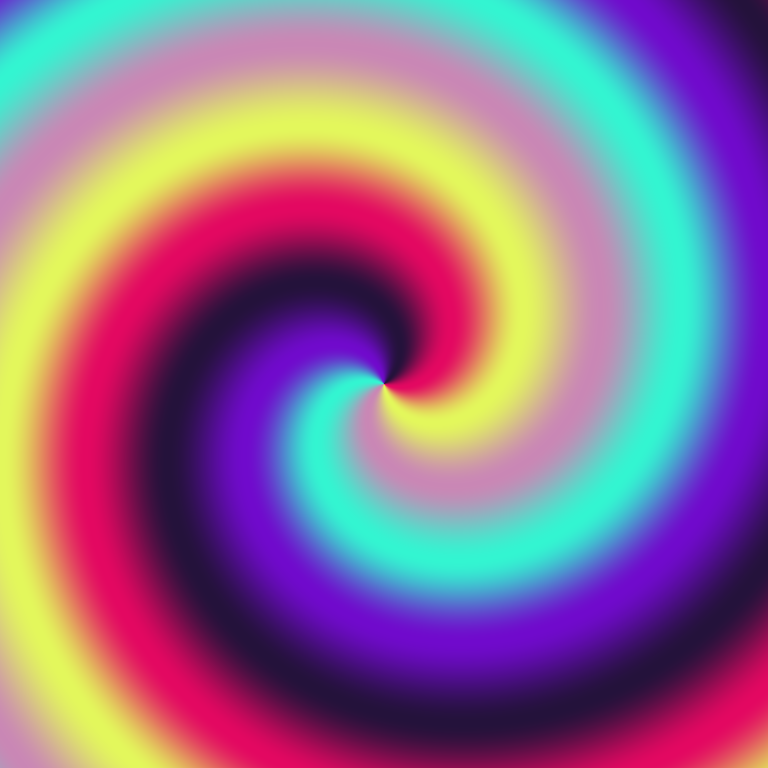
Write a Shadertoy shader that draws this background.

```glsl
// Six soft colour bands wound into a one-armed spiral around the centre.
// Angle and radius add up to a phase in turns, which indexes a cyclic
// palette whose neighbouring colours are blended with an eased mix.

const float TAU = 6.2831853;

const vec3 PALETTE[6] = vec3[6](
    vec3(0.14, 0.07, 0.23),  // night
    vec3(0.89, 0.03, 0.38),  // crimson
    vec3(0.89, 0.97, 0.36),  // lemon
    vec3(0.79, 0.53, 0.71),  // mauve
    vec3(0.20, 0.96, 0.82),  // turquoise
    vec3(0.44, 0.04, 0.80)   // violet
);

// Cyclic palette: one turn passes through all six colours.
vec3 bandColor(float turns) {
    float band = fract(turns) * 6.0;
    int index = int(band) % 6;
    return mix(PALETTE[index], PALETTE[(index + 1) % 6],
               smoothstep(0.0, 1.0, fract(band)));
}

// Phase grows outward and falls counter-clockwise, so bands wind as a spiral.
vec3 spiral(vec2 p) {
    return bandColor(0.105 + 1.5 * length(p) - atan(p.y, p.x) / TAU);
}

void mainImage(out vec4 fragColor, in vec2 fragCoord) {
    float size = min(iResolution.x, iResolution.y);
    vec2 fromCentre = fragCoord - 0.5 * iResolution.xy;

    // Four samples smooth the point where all bands meet.
    vec3 color = vec3(0.0);
    for (int i = 0; i < 4; i++) {
        vec2 offset = 0.5 * vec2(i % 2, i / 2) - 0.25;
        color += 0.25 * spiral((fromCentre + offset) / size);
    }
    fragColor = vec4(color, 1.0);
}
```
